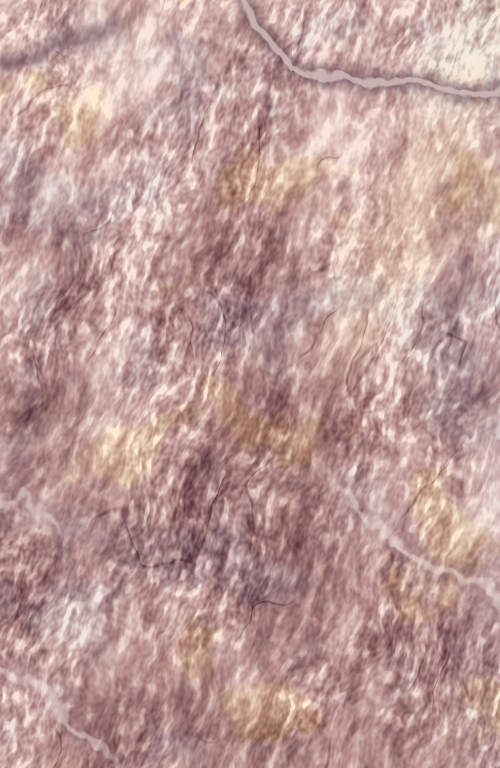
This texture is drawn by a WebGL 2 fragment shader. Its source:

```glsl
#version 300 es
precision highp float;
// Weathered rose marble: soft light and dark clouds, streaked and flecked along
// a leaning grain, cut by pale veins and one dark-edged fracture.
// Layers of stretched gradient noise form a tone that drives a colour ramp.
uniform vec2 u_resolution;
out vec4 fragColor;

#define GRAIN_LEAN 0.33
#define BASE_TONE 0.47
#define CLOUD_GAIN 0.50
#define STREAK_GAIN 0.42
#define FLECK_GAIN 0.50
#define FINE_GAIN 0.42
#define VEIN_WIDTH 0.0055
#define DARK_ROSE vec3(0.49, 0.33, 0.345)
#define MID_ROSE vec3(0.725, 0.565, 0.555)
#define PALE_ROSE vec3(0.92, 0.82, 0.79)
#define VEIN_COLOR vec3(0.85, 0.77, 0.75)
#define SHADOW_COLOR vec3(0.38, 0.26, 0.32)

// Unit gradient at a lattice point, from an integer hash
vec2 gradientAt(vec2 cell) {
  uvec2 q = uvec2(ivec2(cell) + 4096);
  uint h = q.x * 374761393u + q.y * 668265263u;
  h = (h ^ (h >> 13)) * 1274126177u;
  h ^= h >> 16;
  float angle = float(h & 65535u) * 6.2832 / 65536.0;
  return vec2(cos(angle), sin(angle));
}

float gradientNoise(vec2 p) {
  vec2 i = floor(p), f = p - i;
  vec2 w = f * f * f * (f * (f * 6.0 - 15.0) + 10.0);
  vec2 e = vec2(1.0, 0.0);
  float low = mix(dot(gradientAt(i), f), dot(gradientAt(i + e.xy), f - e.xy), w.x);
  float high = mix(dot(gradientAt(i + e.yx), f - e.yx),
                   dot(gradientAt(i + e.xx), f - e.xx), w.x);
  return mix(low, high, w.y);
}

float fbm(vec2 p) {
  float sum = 0.0, gain = 1.0;
  for (int i = 0; i < 4; i++) {
    sum += gain * gradientNoise(p);
    p = mat2(1.6, 1.2, -1.2, 1.6) * p + 7.3;
    gain *= 0.5;
  }
  return sum;
}

// Soft elliptical cloud
float cloud(vec2 p, vec2 center, vec2 radius) {
  vec2 d = (p - center) / radius;
  return exp(-dot(d, d));
}

void main() {
  vec2 p = gl_FragCoord.xy / u_resolution.y;
  vec2 warp = vec2(fbm(p * 7.0 + 3.0), fbm(p * 7.0 + 31.0));
  vec2 q = p + 0.035 * warp;

  // Coordinates across and along the grain
  float c = cos(GRAIN_LEAN), s = sin(GRAIN_LEAN);
  vec2 grain = mat2(c, s, -s, c) * (p + 0.012 * warp);

  // Broad layout of light and dark
  float beam = exp(-pow((q.x - 0.45 - 0.40 * (q.y - 0.5)) / 0.065, 2.0))
             * smoothstep(0.44, 0.62, q.y);
  float tone = BASE_TONE + 0.27 * smoothstep(0.35, 0.95, q.y) + 0.24 * beam;
  tone -= 0.24 * cloud(q, vec2(0.29, 0.33), vec2(0.13, 0.15));
  tone -= 0.20 * cloud(q, vec2(0.35, 0.72), vec2(0.06, 0.22));
  tone += 0.28 * cloud(q, vec2(0.17, 0.41), vec2(0.065, 0.07));
  tone += 0.16 * cloud(q, vec2(0.62, 0.38), vec2(0.06, 0.16));
  tone += 0.12 * cloud(q, vec2(0.15, 0.12), vec2(0.12, 0.12));
  float spot = cloud(q, vec2(0.122, 0.86), vec2(0.026, 0.022));
  tone += 0.30 * spot;

  // Streaks, flecks and fine grit along the grain
  float rough = 0.55 + 0.45 * smoothstep(-0.25, 0.25, gradientNoise(grain * vec2(9.0, 4.0) + 5.0));
  float fleck = gradientNoise(grain * vec2(105.0, 46.0));
  tone += CLOUD_GAIN * fbm(grain * vec2(13.0, 5.0) + 11.0);
  tone += STREAK_GAIN * fbm(grain * vec2(46.0, 17.0) + 23.0);
  tone += rough * FLECK_GAIN * (fleck + 0.45 * smoothstep(0.16, 0.34, fleck));
  tone += rough * FINE_GAIN * gradientNoise(grain * vec2(215.0, 120.0) + 41.0);

  // Thin dark cracks
  float crackLine = abs(gradientNoise(grain * vec2(15.0, 6.0) + 0.25 * warp + 61.0));
  float crackMask = smoothstep(0.02, 0.3, gradientNoise(p * 8.0 + 71.0));
  tone -= 0.30 * crackMask * (1.0 - smoothstep(0.0, 0.030, crackLine));

  // Colour ramp, then warm and cool mineral stains
  vec3 color = tone < 0.5 ? mix(DARK_ROSE, MID_ROSE, max(tone * 2.0, -0.5))
                          : mix(MID_ROSE, PALE_ROSE, min(tone * 2.0 - 1.0, 1.3));
  float stain = fbm(p * 6.0 + 83.0);
  float warm = 0.6 * beam + spot + smoothstep(0.22, 0.5, stain);
  float cool = smoothstep(0.05, 0.45, -stain) + 0.5 * smoothstep(0.52, 0.66, q.x);
  color += warm * vec3(0.025, 0.025, -0.045) + cool * vec3(-0.03, 0.005, 0.025);

  // Pale veins falling to the right, with lilac rims
  float wobble = 0.030 * fbm(p * 9.0 + 97.0) + 0.006 * fbm(p * 45.0);
  for (int i = 0; i < 3; i++) {
    float k = float(i);
    float level = 0.14 + 0.14 * k + 0.07 * k * k;
    float d = abs(p.y + 0.75 * p.x + 1.5 * wobble - level) * 0.8;
    float span = i < 2 ? 1.0 - smoothstep(0.10, 0.21 - 0.09 * k, p.x + 0.03 * k)
                       : smoothstep(0.40, 0.46, p.x);
    float body = 1.0 - smoothstep(0.3, 1.5, d / VEIN_WIDTH);
    float rim = exp(-pow(d / VEIN_WIDTH - 2.0, 2.0));
    color = mix(color, vec3(0.62, 0.49, 0.52), 0.35 * rim * span);
    color = mix(color, VEIN_COLOR + 0.12 * fleck, 0.75 * body * span);
  }

  // Kinked fracture near the top, and a shadowed seam in the far corner
  float ridge = 0.905 + 1.5 * max(0.38 - p.x, 0.0) - 0.10 * max(p.x - 0.38, 0.0);
  float slope = p.x < 0.38 ? 0.55 : 1.0;
  float gap = abs(p.y - ridge + 0.7 * wobble) * slope;
  float reach = smoothstep(0.29, 0.32, p.x);
  color = mix(color, SHADOW_COLOR, 0.65 * reach * exp(-pow(gap / 0.012, 2.0)));
  color = mix(color, VEIN_COLOR, 0.8 * reach * (1.0 - smoothstep(0.002, 0.006, gap)));
  float seam = abs(p.y - 0.915 - 0.42 * p.x + wobble);
  float seamFade = 1.0 - smoothstep(0.08, 0.22, p.x);
  color = mix(color, SHADOW_COLOR, 0.6 * seamFade * exp(-pow(seam / 0.014, 2.0)));

  fragColor = vec4(clamp(color, 0.0, 1.0), 1.0);
}
```
